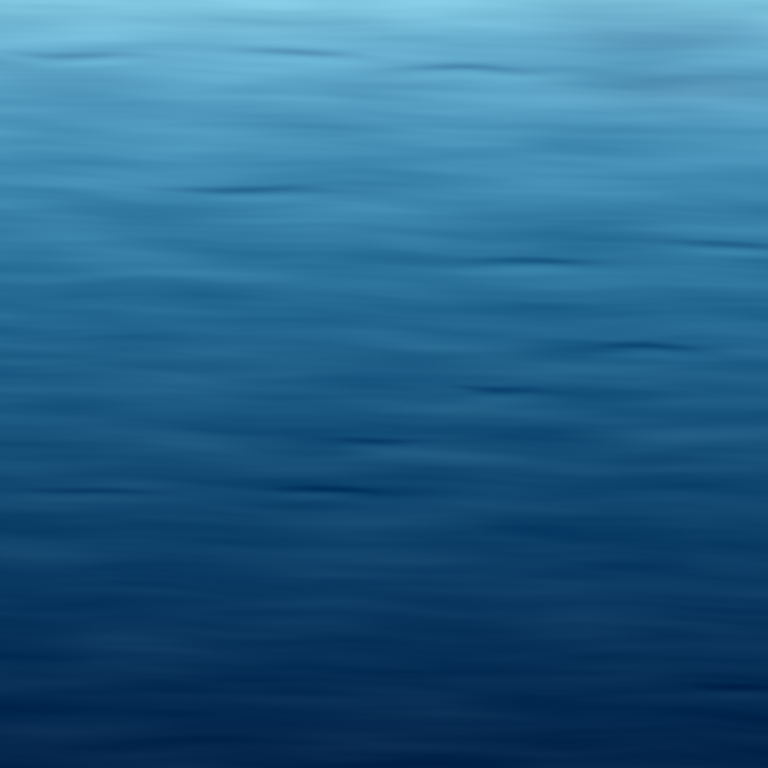
This texture is drawn by a Shadertoy shader. Its source:

```glsl
const int STREAK_COUNT = 12;

// Each streak: centre x, centre y, half length
const vec3 STREAKS[STREAK_COUNT] = vec3[](
    vec3(0.61, 0.911, 0.14), vec3(0.31, 0.753, 0.13),
    vec3(0.95, 0.681, 0.11), vec3(0.70, 0.659, 0.12),
    vec3(0.40, 0.932, 0.10), vec3(0.10, 0.928, 0.11),
    vec3(0.11, 0.362, 0.13), vec3(0.43, 0.362, 0.09),
    vec3(0.49, 0.427, 0.08), vec3(0.96, 0.108, 0.07),
    vec3(0.65, 0.495, 0.08), vec3(0.85, 0.549, 0.09));

vec2 gradientAt(vec2 cell) {
    vec3 p = fract(cell.xyx * vec3(0.1031, 0.1030, 0.0973));
    p += dot(p, p.yzx + 33.33);
    float angle = 6.2832 * fract((p.x + p.y) * p.z);
    return vec2(cos(angle), sin(angle));
}

float gradientNoise(vec2 p) {
    vec2 cell = floor(p);
    vec2 f = p - cell;
    vec2 u = f * f * f * (f * (f * 6.0 - 15.0) + 10.0);
    vec2 right = vec2(1.0, 0.0);
    vec2 up = vec2(0.0, 1.0);
    float bottom = mix(dot(gradientAt(cell), f),
                       dot(gradientAt(cell + right), f - right), u.x);
    float top = mix(dot(gradientAt(cell + up), f - up),
                    dot(gradientAt(cell + 1.0), f - 1.0), u.x);
    return mix(bottom, top, u.y);
}

// Piecewise blend from deep navy to pale surface blue
vec3 depthColor(float y) {
    vec3 c = mix(vec3(0.01, 0.135, 0.285), vec3(0.025, 0.18, 0.335), smoothstep(-0.05, 0.15, y));
    c = mix(c, vec3(0.05, 0.25, 0.41), clamp((y - 0.12) / 0.17, 0.0, 1.0));
    c = mix(c, vec3(0.10, 0.34, 0.50), clamp((y - 0.29) / 0.18, 0.0, 1.0));
    c = mix(c, vec3(0.16, 0.44, 0.60), clamp((y - 0.47) / 0.17, 0.0, 1.0));
    c = mix(c, vec3(0.27, 0.56, 0.71), clamp((y - 0.64) / 0.16, 0.0, 1.0));
    c = mix(c, vec3(0.40, 0.68, 0.81), clamp((y - 0.80) / 0.14, 0.0, 1.0));
    return mix(c, vec3(0.51, 0.78, 0.88), clamp((y - 0.94) / 0.06, 0.0, 1.0));
}

// Layers of long, flattened noise
float rippleField(vec2 p) {
    float sum = 0.0;
    float weight = 0.6;
    vec2 frequency = vec2(3.2, 30.0);
    for (int i = 0; i < 4; i++) {
        sum += weight * gradientNoise(p * frequency + float(i) * vec2(17.3, 41.7));
        frequency *= vec2(1.45, 1.65);
        weight *= 0.62;
    }
    return sum;
}

// A tapered dark trough with a soft bright crest beneath it
float streakShade(vec2 p, vec3 streak) {
    vec2 d = p - streak.xy;
    float along = d.x / streak.z;
    float taper = exp(-1.8 * along * along);
    float across = d.y + 0.025 * d.x;
    float trough = exp(-pow(across / 0.0045, 2.0));
    float crest = exp(-pow((across + 0.011) / 0.006, 2.0));
    return taper * (0.45 * crest - trough);
}

float softPatch(vec2 p, vec2 center, vec2 radius) {
    vec2 d = (p - center) / radius;
    return exp(-dot(d, d));
}

void mainImage(out vec4 fragColor, in vec2 fragCoord) {
    vec2 uv = fragCoord / iResolution.xy;

    // Bend and slightly tilt the water lines
    vec2 water = uv;
    water.y += 0.022 * uv.x + 0.009 * gradientNoise(uv * vec2(4.0, 6.0) + 7.0);

    // Depth gradient with broad tonal drift
    float drift = gradientNoise(uv * vec2(1.6, 5.0) + 23.0);
    vec3 color = depthColor(clamp(uv.y + 0.018 * drift, 0.0, 1.0));

    // Grey-violet reflections at the upper right
    float haze = softPatch(uv, vec2(0.87, 0.955), vec2(0.15, 0.025))
               + softPatch(uv, vec2(0.91, 0.885), vec2(0.14, 0.025));
    color = mix(color, vec3(0.32, 0.53, 0.67), 0.45 * min(haze, 1.0));

    // Fine ripples and distinct troughs
    float contrast = mix(0.55, 1.0, smoothstep(0.0, 0.9, uv.y));
    float ripple = rippleField(water);
    color += ripple * contrast * vec3(0.115, 0.125, 0.115);

    float shade = 0.0;
    vec2 bent = uv + vec2(0.0, 0.006 * gradientNoise(uv * vec2(9.0, 5.0)));
    for (int i = 0; i < STREAK_COUNT; i++) {
        shade += streakShade(bent, STREAKS[i]);
    }
    color += shade * contrast * vec3(0.075, 0.105, 0.09);

    fragColor = vec4(clamp(color, 0.0, 1.0), 1.0);
}
```
